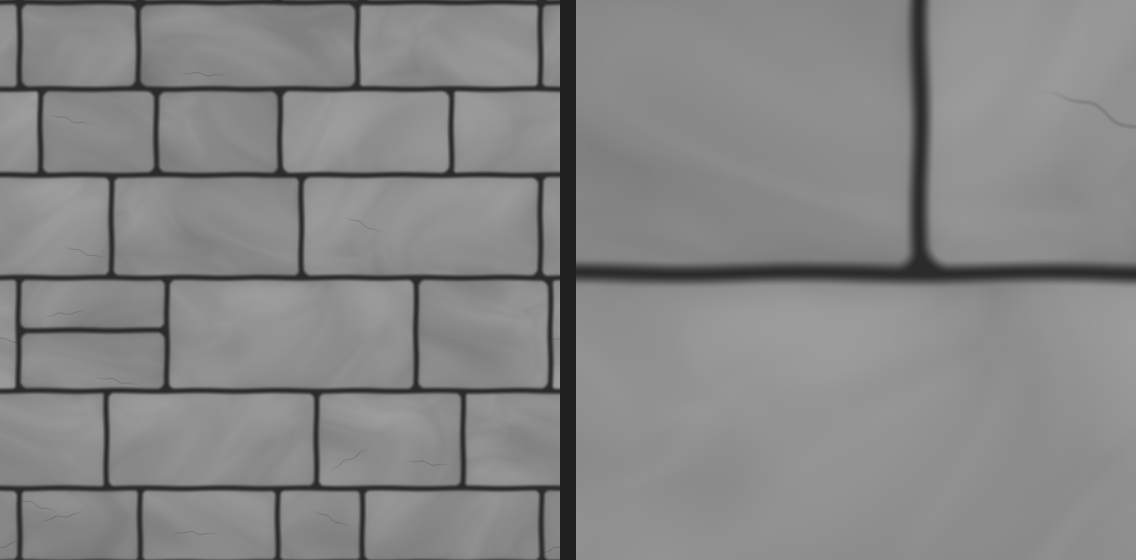
Left, the full canvas; right, a detail of the centre.
This texture is drawn by a Shadertoy shader. Its source:

```glsl
// Draws a tiling wall of soft grey stone blocks in six uneven courses with dark joints.

const float TAU = 6.2831853;
const float MORTAR = 0.17;
const float STONE = 0.55;
const float TOP_OFFSET = 0.004;

// Course boundaries measured downwards, and five upright joints per course
// (shorter courses repeat their last joint).
const float COURSES[7] = float[7](0.0, 0.155, 0.3085, 0.492, 0.694, 0.868, 1.0);
const float JOINTS[30] = float[30](
    0.035, 0.247, 0.638, 0.965, 0.965,
    0.072, 0.279, 0.500, 0.806, 0.806,
    0.199, 0.538, 0.965, 0.965, 0.965,
    0.033, 0.298, 0.743, 0.983, 0.983,
    0.190, 0.565, 0.827, 0.827, 0.827,
    0.035, 0.250, 0.496, 0.647, 0.967);
const float SPLIT = 0.586; // level joint that halves the first block of course 3

struct Block {
    vec2 local;    // position relative to the block centre, y downwards
    vec2 halfSize;
    float seed;
};

float hash(float n) {
    return fract(sin(n * 12.9898 + 4.137) * 4375.85);
}

// Smooth clouds, roughly -1 to 1
float layeredSines(vec2 p) {
    float sum = 0.0;
    float amplitude = 0.5;
    for (int i = 0; i < 4; i++) {
        p = mat2(0.8, 0.6, -0.6, 0.8) * p + 0.8 * sin(p.yx * 0.9 + float(i));
        sum += amplitude * sin(p.x) * sin(p.y);
        p *= 1.7;
        amplitude *= 0.55;
    }
    return sum;
}

// Finds the block under a wrapped position
Block findBlock(vec2 pos) {
    int course = 0;
    for (int i = 1; i < 6; i++) {
        if (pos.y >= COURSES[i]) course = i;
    }
    float top = COURSES[course];
    float bottom = COURSES[course + 1];

    float left = 2.0;
    float right = 2.0;
    int column = 0;
    for (int k = 0; k < 5; k++) {
        float joint = JOINTS[course * 5 + k];
        float gap = fract(pos.x - joint);
        if (gap < left) {
            left = gap;
            column = k;
        }
        right = min(right, fract(joint - pos.x));
    }

    float seed = float(course * 5 + column) + 1.0;
    if (course == 3 && column == 0) {
        if (pos.y < SPLIT) {
            bottom = SPLIT;
        } else {
            top = SPLIT;
            seed += 40.0;
        }
    }
    vec2 local = vec2(left - right, 2.0 * pos.y - top - bottom) * 0.5;
    return Block(local, vec2(left + right, bottom - top) * 0.5, seed);
}

// Depth inside a rounded box, positive within
float insetDistance(vec2 p, vec2 halfSize, float radius) {
    vec2 q = abs(p) - halfSize + radius;
    return radius - length(max(q, 0.0)) - min(max(q.x, q.y), 0.0);
}

// Faint hairline that wavers and fades towards its ends
float hairline(vec2 p, float angle, float reach, float width) {
    float c = cos(angle);
    float s = sin(angle);
    p = mat2(c, -s, s, c) * p;
    float waver = 0.004 * sin(p.x * 70.0) + 0.0015 * sin(p.x * 210.0);
    float fade = 1.0 - smoothstep(0.3 * reach, reach, abs(p.x));
    return fade * (1.0 - smoothstep(0.0, width, abs(p.y - waver)));
}

float cracks(Block b, float pixel) {
    float mark = 0.0;
    for (int i = 0; i < 2; i++) {
        float h = hash(b.seed * 3.7 + float(i) * 19.0);
        vec2 centre = (vec2(hash(h * 31.0), hash(h * 57.0)) - 0.5) * 1.5 * b.halfSize;
        float angle = mix(-0.7, 0.3, hash(h * 83.0));
        float line = hairline(b.local - centre, angle, mix(0.02, 0.055, h), max(0.0022, 1.2 * pixel));
        mark = max(mark, line * step(0.72, h));
    }
    return mark;
}

void mainImage(out vec4 fragColor, in vec2 fragCoord) {
    vec2 uv = fragCoord / iResolution.y;
    vec2 pos = vec2(uv.x, 1.0 - uv.y - TOP_OFFSET);
    pos += 0.0007 * sin(TAU * (pos.yx * vec2(9.0, 7.0) + pos * 4.0)); // uneven joints
    Block b = findBlock(fract(pos));

    // Block tone with cloudy mottling
    float clouds = layeredSines(b.local * vec2(16.0, 21.0) + b.seed * 5.3);
    float shade = STONE + 0.05 * (hash(b.seed) - 0.5) + 0.065 * clouds;
    shade -= 0.07 * cracks(b, 1.0 / iResolution.y);

    // Worn rim and soft dark joint
    float depth = insetDistance(b.local, b.halfSize, mix(0.009, 0.019, hash(b.seed + 7.0)));
    float wear = 0.5 + 0.5 * layeredSines(b.local * 45.0 + b.seed * 2.1);
    shade -= 0.12 * wear * exp(-max(depth, 0.0) / 0.007);
    shade = mix(MORTAR, shade, smoothstep(0.0, 0.0088, depth));

    fragColor = vec4(vec3(shade), 1.0);
}
```
